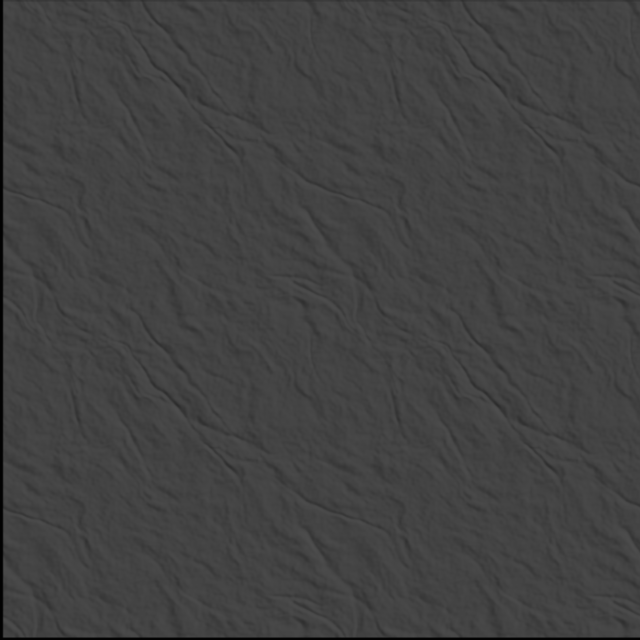
This texture map is drawn by a Shadertoy shader. Its source:

```glsl
// Dark grey embossed leather: diagonal creases and fine grain, tiled two by two

float hash(vec2 p) {
    return fract(sin(dot(p, vec2(127.1, 311.7))) * 43758.5453);
}

// Value noise that repeats after "period" cells
float noise(vec2 q, vec2 period, float seed) {
    vec2 cell = floor(q), f = fract(q);
    f = f * f * f * (f * (f * 6.0 - 15.0) + 10.0);
    vec2 lo = mod(cell, period) + seed, hi = mod(cell + 1.0, period) + seed;
    return mix(mix(hash(lo), hash(vec2(hi.x, lo.y)), f.x),
               mix(hash(vec2(lo.x, hi.y)), hash(hi), f.x), f.y);
}

float evenNoise(vec2 p, float n, float seed) {
    return noise(p * n, vec2(n), seed);
}

// Noise stretched along the falling diagonal, still periodic in the unit tile
float slantNoise(vec2 p, vec2 n, float seed) {
    return noise(vec2(p.x + p.y, p.x - p.y) * n, n, seed);
}

vec2 wobble(vec2 p, float n, float seed) {
    return vec2(evenNoise(p, n, seed), evenNoise(p, n, seed + 7.3)) - 0.5;
}

// Tapered grooves and a few raised folds, all leaning down to the right
float creases(vec2 p) {
    float h = 0.0;
    for (int i = 0; i < 26; i++) {
        float id = float(i);
        vec2 center = vec2(hash(vec2(id, 1.7)), hash(vec2(id, 5.1)));
        float angle = -0.8 + 0.9 * (hash(vec2(id, 9.4)) - 0.5);
        float reach = mix(0.09, 0.36, pow(hash(vec2(id, 13.2)), 1.5));
        float depth = mix(0.15, 0.65, pow(hash(vec2(id, 17.8)), 1.6));
        float width = mix(0.006, 0.011, hash(vec2(id, 21.5)));
        vec2 dir = vec2(cos(angle), sin(angle));
        vec2 d = fract(p - center + 0.5) - 0.5;
        float along = dot(d, dir);
        float across = dot(d, vec2(-dir.y, dir.x)) / width;
        float taper = 1.0 - smoothstep(0.3 * reach, reach, abs(along));
        float side = i % 4 == 3 ? 0.6 : -1.0;
        h += side * depth * taper * exp(-across * across);
    }
    return h;
}

float height(vec2 p) {
    vec2 bent = p + 0.05 * wobble(p, 6.0, 3.0) + 0.022 * wobble(p, 19.0, 11.0);
    float breaks = 0.45 + 0.9 * evenNoise(p, 15.0, 41.0);
    float grain = 0.55 * slantNoise(bent, vec2(27.0, 13.0), 19.0)
                + 0.65 * slantNoise(bent, vec2(12.0, 6.0), 23.0)
                + 0.28 * evenNoise(bent, 52.0, 29.0)
                + 0.16 * evenNoise(p, 84.0, 31.0);
    return grain + breaks * creases(bent);
}

void mainImage(out vec4 fragColor, in vec2 fragCoord) {
    vec2 uv = fragCoord / iResolution.xy;
    vec2 p = fract(uv * 2.0);

    // Emboss: height difference along the light direction
    vec2 light = vec2(0.0034, 0.0026);
    float relief = height(p - light) - height(p + light);
    relief = relief > 0.0 ? relief * 0.8 / (1.0 + 1.2 * relief) : relief;
    float tone = 0.263 + 0.13 * relief;

    // Thin shaded rim on top, black rims on the left and bottom
    tone *= mix(1.0, 0.85, smoothstep(0.996, 0.999, uv.y));
    float inside = smoothstep(0.003, 0.0065, uv.x) * smoothstep(0.002, 0.0055, uv.y);
    fragColor = vec4(vec3(mix(0.008, tone, inside)), 1.0);
}
```
